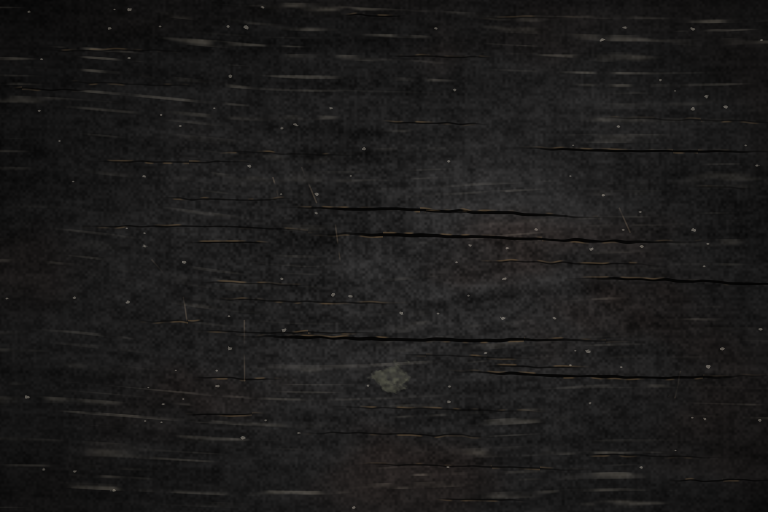
A WebGL 2 fragment shader for this texture:

```glsl
#version 300 es
precision highp float;
// Draws a dark, weathered wooden board with grain, cracks, specks and scratches.
uniform vec2 u_resolution;
out vec4 fragColor;

float hash(vec2 p) {
  return fract(sin(dot(p, vec2(127.1, 311.7))) * 43758.5453);
}

float noise(vec2 p) {
  vec2 cell = floor(p), f = fract(p);
  f = f * f * (3.0 - 2.0 * f);
  float low = mix(hash(cell), hash(cell + vec2(1, 0)), f.x);
  float high = mix(hash(cell + vec2(0, 1)), hash(cell + vec2(1, 1)), f.x);
  return mix(low, high, f.y);
}

float fbm(vec2 p) {
  float sum = 0.0, amp = 0.5;
  for (int i = 0; i < 4; i++) {
    sum += amp * noise(p);
    p = mat2(0.96, 0.28, -0.28, 0.96) * p * 2.03 + 17.3;
    amp *= 0.5;
  }
  return sum;
}

// Soft line of a given half width around distance zero.
float line(float d, float halfWidth, float blur) {
  return 1.0 - smoothstep(halfWidth, halfWidth + blur, abs(d));
}

// Distance to a straight segment.
float segment(vec2 p, vec2 a, vec2 dir) {
  vec2 q = p - a;
  return length(q - dir * clamp(dot(q, dir) / dot(dir, dir), 0.0, 1.0));
}

// Horizontal crack: x is the dark core, y the broken, lit rim.
vec2 crack(vec2 p, vec2 start, float len, float width, float seed, float px) {
  float t = (p.x - start.x) / len;
  float taper = smoothstep(0.0, 0.2, t) * (1.0 - smoothstep(0.7, 1.0, t));
  float bend = 0.014 * (noise(vec2(p.x * 2.5, seed)) - 0.5)
             + 0.004 * (noise(vec2(p.x * 40.0, seed)) - 0.5);
  float d = p.y - start.y - bend + 0.018 * (p.x - start.x);
  float halfWidth = width * taper * (0.2 + noise(vec2(p.x * 22.0, seed + 5.0)));
  float core = taper * line(d, halfWidth, 1.3 * px);
  float side = noise(vec2(p.x * 9.0, seed + 9.0)) > 0.4 ? 1.0 : -1.0;
  float broken = smoothstep(0.4, 0.8, noise(vec2(p.x * 55.0, seed + 3.0)));
  float rim = taper * broken * line(d - side * (halfWidth + 0.0022), 0.0003, 1.3 * px);
  return vec2(core, rim);
}

// Small ragged chips, one per occupied cell.
float specks(vec2 p, float scale, float share, float px) {
  vec2 cell = floor(p * scale);
  vec2 centre = 0.25 + 0.5 * vec2(hash(cell + 3.1), hash(cell + 8.7));
  float d = length((fract(p * scale) - centre) / scale * vec2(0.7, 1.0));
  float radius = 0.0035 * hash(cell + 5.5) * noise(p * 260.0);
  return step(1.0 - share, hash(cell)) * line(d, radius, 1.2 * px);
}

void main() {
  float px = 1.0 / u_resolution.y;
  vec2 p = gl_FragCoord.xy * px;
  float aspect = u_resolution.x * px;

  // Pool of light, falling off to the borders
  vec2 fromLight = (p - vec2(0.54 * aspect, 0.46)) / vec2(0.5 * aspect, 0.52);
  float glow = exp(-dot(fromLight, fromLight));
  float tone = 0.037 + 0.125 * glow;

  // Grain, mottling and faint upright saw marks
  float bend = 0.07 * (noise(p * vec2(1.6, 2.2) + 4.0) - 0.5);
  vec2 grain = vec2(p.x, p.y + bend);
  float fibre = noise(grain * vec2(7.0, 110.0)) + noise(grain * vec2(3.0, 38.0)) - 1.0;
  float mottle = fbm(p * vec2(38.0, 50.0)) - 0.47;
  float grit = noise(p * 190.0) - 0.5;
  float saw = noise(vec2(p.x * 60.0, p.y * 9.0)) - 0.5;
  float patches = fbm(p * vec2(3.0, 5.0) + 2.0) - 0.47;
  tone *= 1.0 + 0.22 * fibre + 0.6 * mottle + 0.5 * grit + 0.12 * saw + 0.75 * patches;
  float warmth = smoothstep(0.46, 0.7, fbm(p * vec2(2.6, 4.0) + 11.0)) * glow;
  vec3 color = tone * mix(vec3(1.0, 0.985, 0.985), vec3(1.22, 1.0, 0.92), warmth);

  // Fine pale streaks, denser near the upper and lower borders
  float border = smoothstep(0.18, 0.4, abs(p.y - 0.5));
  float streak = smoothstep(0.66, 0.95, noise(grain * vec2(5.0, 120.0) + 31.0));
  streak *= smoothstep(0.2, 0.9, noise(grain * vec2(28.0, 70.0))) * mix(0.5, 1.0, border);
  color += 0.16 * streak * vec3(1.0, 0.94, 0.82);

  // Long open cracks first, then hairline ones
  vec2 cracks = vec2(0.0);
  for (int i = 0; i < 36; i++) {
    float seed = float(i) * 3.7 + 1.0;
    float r = hash(vec2(seed, 1.0)), s = hash(vec2(seed, 2.0));
    bool wide = i < 6;
    float y = wide ? 0.25 + 0.085 * float(i) + 0.04 * r : (float(i) - 6.0 + r) / 30.0;
    float len = wide ? 0.55 + 0.5 * s : 0.12 + 0.4 * s;
    float x = hash(vec2(seed, 4.0)) * (aspect - 0.5 * len) - 0.05;
    float width = wide ? 0.0012 + 0.0016 * s : 0.0003;
    vec2 mark = crack(p, vec2(x, y), len, width, seed, px);
    cracks = max(cracks, mark * vec2(wide ? 1.0 : 0.35 + 0.5 * r, 1.0));
  }
  color = mix(color, vec3(0.012, 0.011, 0.01), 0.92 * cracks.x);
  color = mix(color, vec3(0.4, 0.32, 0.22), 0.6 * cracks.y * (0.4 + 0.6 * glow));

  // Thin steep scratches
  for (int i = 0; i < 9; i++) {
    float seed = float(i) + 20.0;
    vec2 a = vec2(hash(vec2(seed, 1.0)) * aspect, 0.12 + 0.5 * hash(vec2(seed, 2.0)));
    vec2 dir = vec2(0.07 * (hash(vec2(seed, 3.0)) - 0.5), 0.03 + 0.13 * hash(vec2(seed, 4.0)));
    float worn = smoothstep(0.25, 0.8, noise(p * 60.0 + seed));
    color += 0.12 * worn * line(segment(p, a, dir), 0.0002, 1.3 * px) * vec3(1.0, 0.82, 0.62);
  }

  // Chips and one crumbly pale spot
  color += 0.26 * specks(p, 30.0, 0.08, px) * vec3(1.0, 0.95, 0.86);
  float edge = length((p - vec2(0.51 * aspect, 0.27)) * vec2(1.0, 1.1)) + 0.07 * mottle;
  float spot = (1.0 - smoothstep(0.022, 0.036, edge)) * (0.3 + 0.7 * noise(p * 170.0));
  color = mix(color, vec3(0.38, 0.38, 0.32), 0.75 * spot);

  fragColor = vec4(color, 1.0);
}
```
